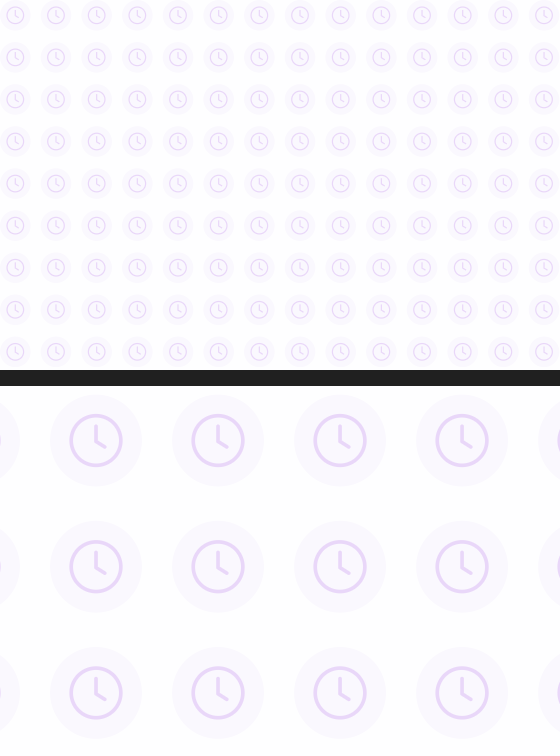
Top, the full canvas; bottom, a detail of the centre.
Reproduce this pattern procedurally as a Shadertoy shader.

```glsl
// Distance from p to the segment a-b
float segmentDistance(vec2 p, vec2 a, vec2 b) {
    vec2 ab = b - a;
    return length(p - a - ab * clamp(dot(p - a, ab) / dot(ab, ab), 0.0, 1.0));
}

float coverage(float d, float pixel) {
    return clamp(0.5 - d / pixel, 0.0, 1.0);
}

void mainImage(out vec4 fragColor, in vec2 fragCoord) {
    // One unit is a disc radius; y runs down from the top edge
    float pixel = 36.57 / iResolution.x;
    vec2 p = vec2(fragCoord.x, iResolution.y - fragCoord.y) * pixel;

    // Grid of cells, the first disc touching the top left corner
    vec2 pitch = vec2(2.656, 2.747);
    vec2 q = (fract((p - 1.0) / pitch + 0.5) - 0.5) * pitch;

    vec3 paper = vec3(0.998, 0.998, 1.0);
    vec3 discTint = vec3(0.98, 0.972, 0.996);
    vec3 lilac = vec3(0.915, 0.845, 0.975);

    // Clock rim and two round-ended hands
    float rim = abs(length(q) - 0.54);
    float minuteHand = segmentDistance(q, vec2(0.0, -0.31), vec2(0.0, 0.02));
    float hourHand = segmentDistance(q, vec2(0.0, 0.02), vec2(0.19, 0.14));
    float clock = min(rim, min(minuteHand, hourHand)) - 0.04;

    vec3 color = mix(paper, discTint, coverage(length(q) - 1.0, pixel));
    color = mix(color, lilac, coverage(clock, pixel));
    fragColor = vec4(color, 1.0);
}
```
